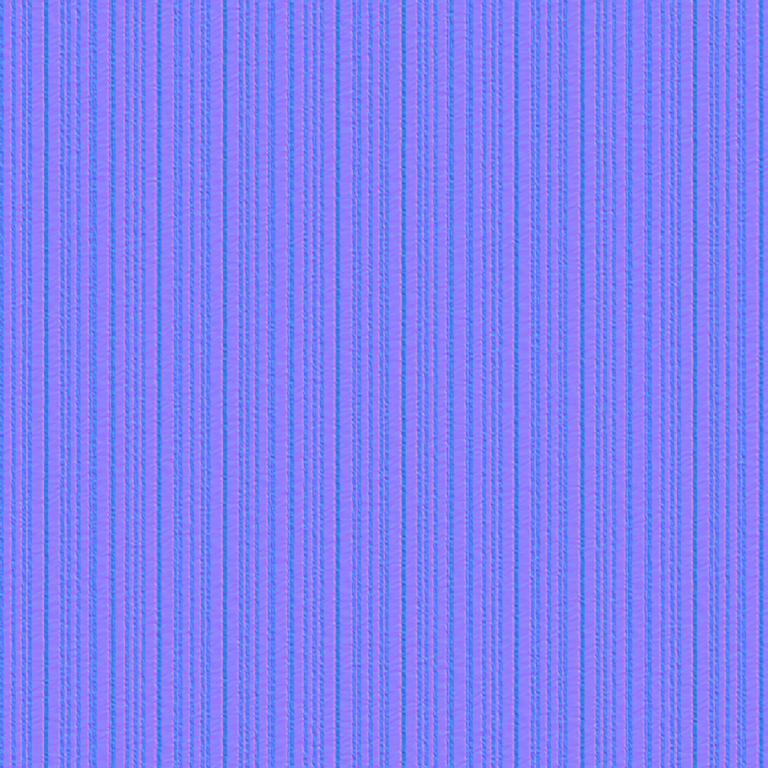
A Shadertoy shader for this texture map:

```glsl
// Tangent-space normal map of a ribbed surface: two overlapping sets of rough vertical grooves.

// Groove sets: repeats across the canvas, position of the first groove
const float FINE_COUNT    = 47.32;
const float FINE_OFFSET   = 0.0573;
const float COARSE_COUNT  = 34.36;
const float COARSE_OFFSET = 0.0286;

// Groove profile, in canvas widths
const float DIP_WIDTH   = 0.0022;
const float DIP_DEPTH   = 0.0010;
const float RISE_WIDTH  = 0.0052;
const float RISE_HEIGHT = 0.0026;
const float ROUGH_REACH = 0.0034;
const float STEEPEST    = 0.85; // limit where two grooves merge

// Wear
const float EDGE_JITTER  = 0.0012;
const float EDGE_ROUGH   = 0.0011;
const float CLEAN_MERGE  = 0.7;  // how much smoother merged grooves are
const float GRAIN_HEIGHT = 0.0005;
const vec2  JITTER_SCALE = vec2(40.0, 320.0);
const vec2  ROUGH_SCALE  = vec2(370.0, 290.0);
const vec2  GRAIN_SCALE  = vec2(110.0, 290.0);
const float GRAIN_ANGLE  = 0.55;

const float SLOPE_STEP = 0.0006;
const int   SAMPLES = 2; // per pixel side

float hash(vec2 p) {
    vec3 q = fract(p.xyx * 0.1031);
    q += dot(q, q.yzx + 33.33);
    return fract((q.x + q.y) * q.z);
}

float valueNoise(vec2 p) {
    vec2 cell = floor(p);
    vec2 f = fract(p);
    f = f * f * (3.0 - 2.0 * f);
    float low  = mix(hash(cell), hash(cell + vec2(1, 0)), f.x);
    float high = mix(hash(cell + vec2(0, 1)), hash(cell + vec2(1, 1)), f.x);
    return mix(low, high, f.y);
}

// Returns height and closeness to a groove; each rib slopes gently down to the next groove.
vec2 grooves(float x, float count, float offset) {
    float t = fract((x - offset) * count + 0.5);
    float d = (t - 0.5) / count;
    float dip  = DIP_DEPTH * clamp(d / DIP_WIDTH + 1.0, 0.0, 1.0);
    float rise = RISE_HEIGHT * clamp(d / RISE_WIDTH, 0.0, 1.0);
    float ramp = (RISE_HEIGHT - DIP_DEPTH) * t;
    float reach = (d - 0.5 * (RISE_WIDTH - DIP_WIDTH)) / ROUGH_REACH;
    return vec2(rise - dip - ramp, exp(-reach * reach));
}

float surfaceHeight(vec2 p) {
    // Ragged groove edges
    float x = p.x + EDGE_JITTER * (valueNoise(p * JITTER_SCALE) - 0.5);
    vec2 fine   = grooves(x, FINE_COUNT, FINE_OFFSET);
    vec2 coarse = grooves(x, COARSE_COUNT, COARSE_OFFSET);
    float wear = max(fine.y, coarse.y) - CLEAN_MERGE * fine.y * coarse.y;
    float rough = EDGE_ROUGH * wear * (valueNoise(p * ROUGH_SCALE + 17.0) - 0.5);

    // Slanted grain over the whole surface
    float c = cos(GRAIN_ANGLE), s = sin(GRAIN_ANGLE);
    vec2 along = vec2(c * p.x + s * p.y, c * p.y - s * p.x);
    float grain = GRAIN_HEIGHT * valueNoise(along * GRAIN_SCALE + 400.0);

    return fine.x + coarse.x + rough + grain;
}

vec3 surfaceNormal(vec2 p) {
    vec2 e = vec2(SLOPE_STEP, 0.0);
    vec2 slope = vec2(surfaceHeight(p + e.xy) - surfaceHeight(p - e.xy),
                      surfaceHeight(p + e.yx) - surfaceHeight(p - e.yx)) / (2.0 * SLOPE_STEP);
    slope.x = min(slope.x, STEEPEST);
    return normalize(vec3(-slope, 1.0));
}

void mainImage(out vec4 fragColor, in vec2 fragCoord) {
    // Average several normals per pixel to smooth the edges
    vec3 normal = vec3(0.0);
    for (int j = 0; j < SAMPLES; j++) {
        for (int i = 0; i < SAMPLES; i++) {
            vec2 shift = (vec2(i, j) + 0.5) / float(SAMPLES) - 0.5;
            normal += surfaceNormal((fragCoord + shift) / iResolution.xy);
        }
    }
    normal /= float(SAMPLES * SAMPLES);
    fragColor = vec4(0.5 + 0.5 * normal, 1.0);
}
```
